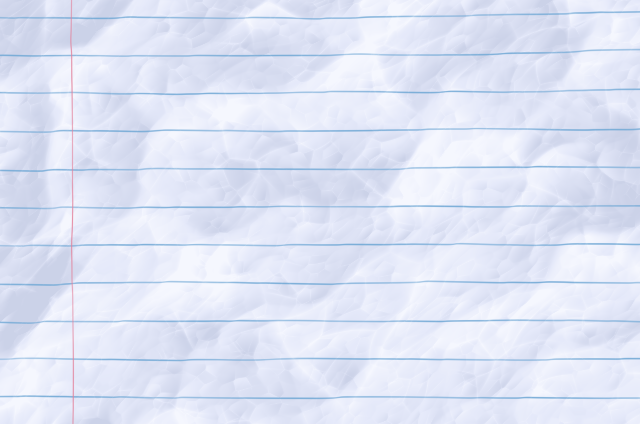
This texture is drawn by a WebGL 2 fragment shader. Its source:

```glsl
#version 300 es
precision highp float;
// Crumpled ruled notebook paper: blue rules and one red margin line.
// Creases are softly blended cellular facets, each a tilted plane, summed at
// several scales; the same facets tint the sheet and bend the printed lines.

#define PITCH 0.0900        // distance between rules, in canvas heights
#define FIRST_RULE 0.0625   // height of the lowest rule
#define RULE_HALF 0.0018    // half width of a rule
#define MARGIN_X 0.1705     // position of the margin line
#define MARGIN_HALF 0.0013  // half width of the margin line
#define SHARPNESS 21.0      // crispness of the folds
#define RELIEF 1.0          // contrast of the crumpling
#define RIDGE 0.75          // brightness of crease highlights

uniform vec2 u_resolution;
out vec4 outColor;

const vec3 PAPER_SHADE = vec3(0.81, 0.835, 0.92);
const vec3 PAPER_BASE = vec3(0.895, 0.912, 0.978);
const vec3 PAPER_LIGHT = vec3(0.955, 0.963, 0.995);
const vec3 RULE_BLUE = vec3(0.46, 0.67, 0.84);
const vec3 MARGIN_RED = vec3(0.89, 0.50, 0.60);
const vec2 LIGHT_DIR = vec2(-0.35, 0.75);

vec2 hash2(vec2 c) {
    vec2 s = vec2(dot(c, vec2(127.1, 311.7)), dot(c, vec2(269.5, 183.3)));
    return fract(sin(s) * 43758.5);
}

// x: blended shade of the tilted facets, y: distance to the nearest fold
vec2 facets(vec2 p) {
    vec2 cell = floor(p);
    float sum = 0.0, weights = 0.0, near = 9.0, second = 9.0;
    for (int j = -1; j <= 1; j++) {
        for (int i = -1; i <= 1; i++) {
            vec2 id = cell + vec2(i, j);
            vec2 r = p - id - hash2(id);
            vec2 tilt = 2.0 * hash2(id + 37.0) - 1.0;
            float d = length(r);
            float w = exp(-SHARPNESS * d);
            float tone = hash2(id + 71.0).x - 0.5;
            sum += w * (tone + dot(r, tilt + LIGHT_DIR));
            weights += w;
            second = min(second, max(near, d));
            near = min(near, d);
        }
    }
    return vec2(sum / weights, second - near);
}

// Layered sines keep the folds from running perfectly straight
vec2 warp(vec2 p) {
    p += 0.030 * sin(p.yx * vec2(9.0, 7.0) + vec2(0.4, 2.1));
    return p + 0.009 * sin(p.yx * vec2(31.0, 27.0) + vec2(1.7, 0.6));
}

float stroke(float d, float halfWidth, float aa) {
    return 1.0 - smoothstep(halfWidth - aa, halfWidth + aa, abs(d));
}

void main() {
    vec2 p = gl_FragCoord.xy / u_resolution.y;
    float aa = max(0.75 / u_resolution.y, 0.0012);

    // Fold space is stretched along the rising diagonal
    vec2 q = warp(p);
    q = vec2(dot(q, vec2(0.82, 0.57)), 1.5 * dot(q, vec2(-0.57, 0.82)));

    // Facets from broad sheets down to small crinkles
    float shade = 0.0, ridge = 0.0, bump = 0.0;
    float scale = 3.1, gain = 0.95;
    for (int k = 0; k < 4; k++) {
        float layer = float(k);
        vec2 f = facets(q * scale + 13.7 * layer);
        float patchy = sin(q.x * scale * 1.9 + layer) * sin(q.y * scale * 1.3 + 2.0 * layer);
        float crumple = smoothstep(-0.5, 0.7, patchy);
        float amount = gain * mix(1.0, 0.35 + 0.9 * crumple, min(layer, 1.0));
        shade += amount * f.x;
        ridge += amount * crumple * exp(-16.0 * f.y);
        if (k < 2) bump += gain * f.x;
        scale *= 2.05;
        gain *= 0.72;
    }

    // Broad light: greyer at the left, brighter towards the lower right
    float glow = 0.22 * (p.x - 0.75) - 0.18 * (p.y - 0.5);
    glow += 0.12 * sin(p.x * 5.0 + p.y * 3.0);
    float t = RELIEF * (shade + glow) + RIDGE * (ridge - 0.22);
    vec3 color = mix(PAPER_SHADE, PAPER_BASE, clamp(t + 1.0, -0.15, 1.0));
    color = mix(color, PAPER_LIGHT, clamp(t, 0.0, 1.1));

    // Rules tilt and sag more towards the top, with a small wave of their own
    float x = p.x - 0.75;
    float row = round((p.y - FIRST_RULE) / PITCH);
    float sag = pow(p.y, 4.0) * (0.018 * x * x - 0.005);
    float bend = 0.010 * (p.y - 0.15) * x + sag;
    bend += 0.0012 * sin(p.x * 8.0 + row * 1.7) + 0.0020 * bump;
    float ruleDistance = p.y - bend - FIRST_RULE - row * PITCH;
    float ruleInk = 0.80 + 0.14 * sin(p.x * 11.0 + row * 4.3) - 0.18 * ridge;
    color = mix(color, RULE_BLUE, clamp(ruleInk, 0.4, 0.95) * stroke(ruleDistance, RULE_HALF, aa));

    // Margin line
    float marginBend = 0.004 * (0.5 - p.y) + 0.0008 * sin(p.y * 13.0) + 0.0012 * bump;
    float marginInk = 0.76 + 0.12 * sin(p.y * 17.0);
    color = mix(color, MARGIN_RED, marginInk * stroke(p.x - MARGIN_X - marginBend, MARGIN_HALF, aa));

    outColor = vec4(color, 1.0);
}
```
